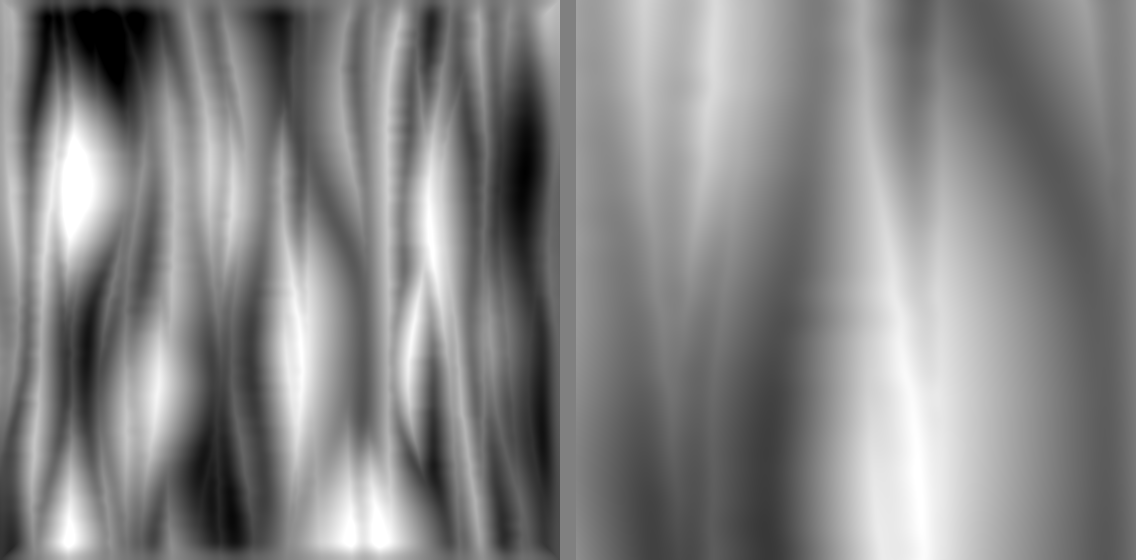
Left: the whole. Right: its middle third, enlarged.
Give the GLSL for this texture map, as a WebGL 1 fragment shader.

```glsl
precision highp float;

uniform vec2 u_resolution;

float hash(vec2 p) {
  return fract(sin(dot(p, vec2(127.1, 311.7))) * 43758.545);
}

// Smooth value noise in the range -1 to 1
float noise(vec2 p) {
  vec2 cell = floor(p);
  vec2 f = fract(p);
  f = f * f * (3.0 - 2.0 * f);
  float low = mix(hash(cell), hash(cell + vec2(1.0, 0.0)), f.x);
  float high = mix(hash(cell + vec2(0.0, 1.0)), hash(cell + vec2(1.0, 1.0)), f.x);
  return 2.0 * mix(low, high, f.y) - 1.0;
}

// Height of one upright fold: a sharp crest with two unequal flanks
float foldHeight(vec2 p, float id) {
  // Crest line: uneven spacing, slow wander, fine raggedness
  float crest = (id + 0.9 * hash(vec2(id, 3.0))) / 24.0;
  crest += 0.032 * noise(vec2(id + 50.0, p.y * 3.0 + hash(vec2(id, 8.0))));
  crest += 0.0014 * noise(vec2(id + 90.0, p.y * 65.0));

  // Crest level: broad light and dark zones plus a variation of its own
  float level = 0.44 + 0.55 * noise(vec2(crest * 8.0 + 20.0, p.y * 3.0 + 5.0));
  level += 0.35 * noise(vec2(id + 130.0, p.y * 3.7 + hash(vec2(id, 17.0))));

  float d = p.x - crest;
  float leftSlope = mix(5.0, 14.0, hash(vec2(id, 31.0)));
  float rightSlope = mix(5.0, 14.0, hash(vec2(id, 47.0)));
  float slope = mix(leftSlope, rightSlope, smoothstep(-0.004, 0.004, d));
  return level - slope * (sqrt(d * d + 0.000004) - 0.002);
}

void main() {
  vec2 uv = gl_FragCoord.xy / u_resolution;

  // Shared sideways bend of neighbouring folds
  vec2 p = uv;
  p.x += 0.028 * noise(vec2(uv.x * 3.0 + 7.0, uv.y * 2.6));

  // Soft maximum: folds merge, with rounded valleys between them
  float total = 0.0;
  for (int i = -3; i < 28; i++) {
    total += exp(13.0 * foldHeight(p, float(i)));
  }
  float shade = log(total) / 13.0;

  // Contrast fades towards grey along the border
  vec2 inset = min(uv, 1.0 - uv);
  float border = smoothstep(0.0, 0.035, min(inset.x, inset.y));
  shade = mix(0.5, shade, mix(0.45, 1.0, border));

  gl_FragColor = vec4(vec3(clamp(shade, 0.0, 1.0)), 1.0);
}
```
